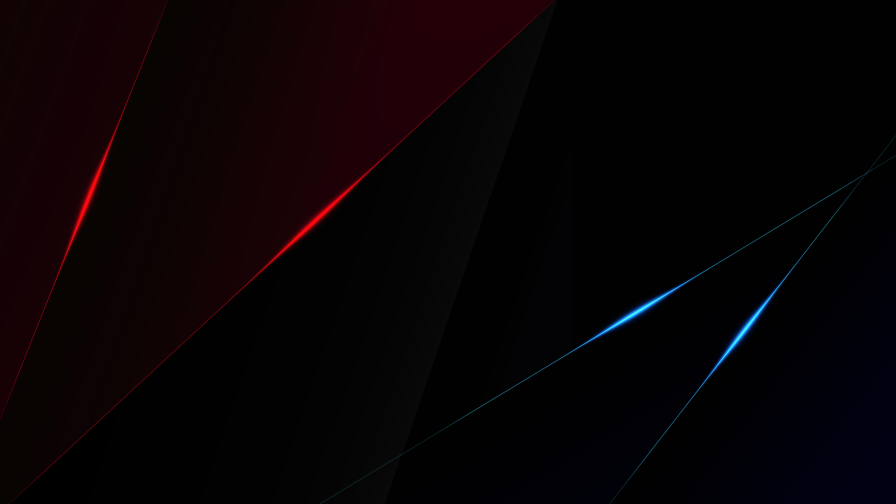
Reproduce this background procedurally as a Shadertoy shader.

```glsl
// Panel edges, lower end to upper end, in canvas heights
const vec2 RED_A0 = vec2(0.0, 0.167), RED_A1 = vec2(0.333, 1.0);
const vec2 RED_B0 = vec2(0.0185, 0.0), RED_B1 = vec2(1.0995, 1.0);
const vec2 GRAY_0 = vec2(0.764, 0.0), GRAY_1 = vec2(1.1065, 1.0);
const vec2 BLUE_A0 = vec2(0.856, 0.134), BLUE_A1 = vec2(1.752, 0.676);
const vec2 BLUE_B0 = vec2(1.222, 0.016), BLUE_B1 = vec2(1.713, 0.648);

// Panel colours
const vec3 VOID_COLOR = vec3(0.008, 0.006, 0.010);
const vec3 GRAY_COLOR = vec3(0.035, 0.035, 0.036);
const vec3 RED_DARK = vec3(0.035, 0.012, 0.010);
const vec3 RED_LIT = vec3(0.135, 0.002, 0.030);
const vec3 BLUE_DARK = vec3(0.002, 0.002, 0.008);
const vec3 BLUE_LIT = vec3(0.006, 0.002, 0.075);

// Light colours
const vec3 RED_LINE = vec3(0.30, 0.01, 0.02);
const vec3 RED_HOT = vec3(0.72, 0.01, 0.02);
const vec3 BLUE_LINE = vec3(0.08, 0.32, 0.36);
const vec3 BLUE_HOT = vec3(0.20, 0.68, 0.95);
const vec3 BLUE_HALO = vec3(0.0, 0.16, 0.50);

const float LINE_WIDTH = 0.0011;
const float HOT_WIDTH = 0.0038;
const float HALO_WIDTH = 0.0085;
const float STREAK_SCALE = 14.0;

float pixelSize;

float hash(float n) {
    n = fract(n * 0.1031);
    n *= n + 33.33;
    return fract(n * (n + n));
}

float noise(float x) {
    float i = floor(x);
    return mix(hash(i), hash(i + 1.0), smoothstep(0.0, 1.0, x - i));
}

// Signed distance to a line, positive on its left side
float side(vec2 p, vec2 a, vec2 b) {
    vec2 d = normalize(b - a);
    return d.x * (p.y - a.y) - d.y * (p.x - a.x);
}

float cover(float d) {
    return smoothstep(-0.7 * pixelSize, 0.7 * pixelSize, d);
}

float bell(float x) {
    return exp(-x * x);
}

// Thin line that swells into a hot spot at fraction "center"
vec3 lightLine(vec2 p, vec2 a, vec2 b, float center, float reach,
               vec3 line, vec3 hot, vec3 halo) {
    float len = length(b - a);
    float along = dot(p - a, (b - a) / len);
    float d = side(p, a, b);
    float spot = bell((along - center * len) / reach);
    float ends = smoothstep(0.0, 0.12, along) * smoothstep(0.0, 0.12, len - along);
    float thin = max(LINE_WIDTH, 0.5 * pixelSize);
    float wide = thin + HOT_WIDTH * spot;
    float glow = bell(d / (thin + HALO_WIDTH * spot));
    return line * bell(d / thin) * mix(0.35, 1.0, ends)
         + hot * bell(d / wide) * spot
         + halo * glow * sqrt(spot) * ends;
}

void mainImage(out vec4 fragColor, in vec2 fragCoord) {
    vec2 p = fragCoord / iResolution.y;
    pixelSize = 1.0 / iResolution.y;

    float redA = side(p, RED_A0, RED_A1);
    float redB = side(p, RED_B0, RED_B1);
    float gray = side(p, GRAY_0, GRAY_1);
    float blueA = side(p, BLUE_A0, BLUE_A1);
    float blueB = side(p, BLUE_B0, BLUE_B1);
    float streak = noise(gray * STREAK_SCALE + 40.0);

    // Dark backdrop with one faint upright band
    float band = smoothstep(0.08, 0.16, -gray) * (1.0 - cover(p.x - 1.135));
    vec3 color = VOID_COLOR * (0.6 + band * 0.9);

    // Gray panel, brightest at its right edge
    float grayFall = exp(-max(gray, 0.0) * 5.0) * (0.8 + 0.2 * streak);
    color = mix(color, GRAY_COLOR * grayFall, cover(gray));

    // Red panels
    float rise = smoothstep(0.0, 0.52, -redA) * (0.55 + 0.45 * p.y);
    vec3 redInner = mix(RED_DARK, RED_LIT, rise);
    vec3 redOuter = mix(RED_DARK, RED_LIT, 0.32 + 0.25 * exp(-max(redA, 0.0) * 8.0));
    vec3 red = mix(redInner, redOuter, cover(redA));
    red += vec3(-0.012, 0.012, -0.006) * (streak - 0.4);
    color = mix(color, red, cover(redB));

    // Blue panels, each shaded by its upper edge
    float inner = 0.5 * smoothstep(0.03, 0.38, -blueA);
    float outer = smoothstep(0.0, 0.40, -blueB);
    vec3 blue = mix(BLUE_DARK, BLUE_LIT, mix(outer, inner, cover(blueB)));
    color = mix(color, blue, cover(-blueA) * cover(-gray));

    // Glowing edges
    color += lightLine(p, RED_A0, RED_A1, 0.53, 0.115, RED_LINE, RED_HOT, RED_LINE);
    color += lightLine(p, RED_B0, RED_B1, 0.563, 0.125, RED_LINE, RED_HOT, RED_LINE);
    color += lightLine(p, BLUE_A0, BLUE_A1, 0.453, 0.095, BLUE_LINE, BLUE_HOT, BLUE_HALO);
    color += lightLine(p, BLUE_B0, BLUE_B1, 0.52, 0.095, BLUE_LINE, BLUE_HOT, BLUE_HALO);

    fragColor = vec4(clamp(color, 0.0, 1.0), 1.0);
}
```
